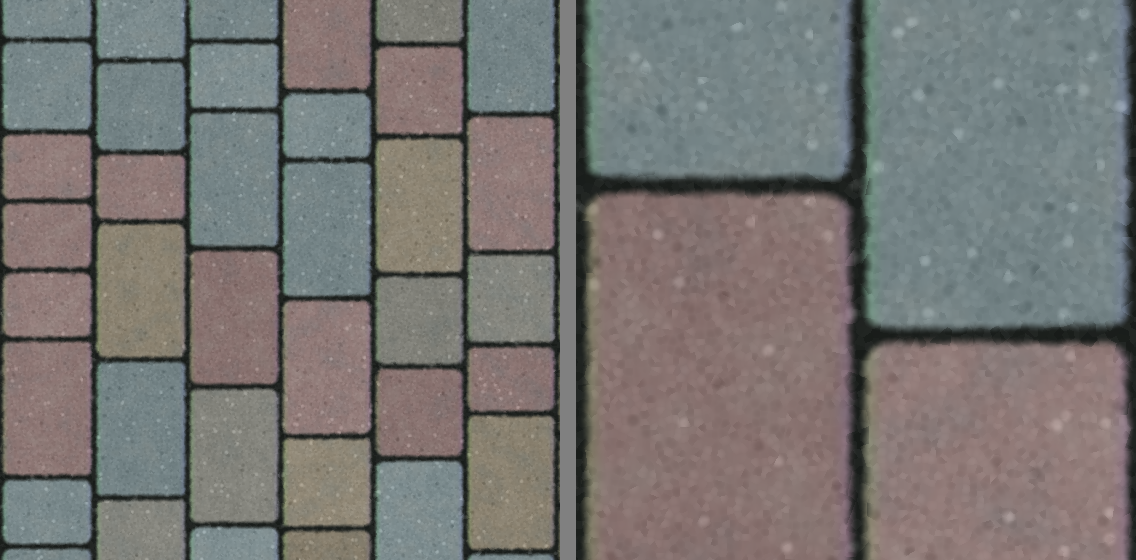
Left, the full canvas; right, a detail of the centre.
A WebGL 2 fragment shader for this texture:

```glsl
#version 300 es
precision highp float;
// Weathered paving: six columns of rounded stones in a few lengths and tints.
// Each column is stacked from the top with hashed lengths; a rounded-box distance
// shapes the dark joints, and cellular noise with layered sines adds the wear.

uniform vec2 u_resolution;
out vec4 outColor;

// Layout, in canvas units unless noted
const float COLUMNS = 5.93;         // columns across at the left side
const float COLUMN_SQUEEZE = 0.018; // columns narrow slightly to the right
const float COLUMN_WIDTH = 0.1656;
const float UNIT = 0.0411;          // stone lengths are whole multiples of this
const float FIRST_JOINT[7] = float[7](1.74, 2.63, 1.80, 3.96, 1.93, 4.97, 3.0); // in units
const float CORNER = 0.017;
const float JOINT_CORE = 0.0012;    // half width of the darkest line
const float JOINT_SOFT = 0.0085;    // where the worn edge meets the stone face
const float EDGE_WEAR = 0.0013;
const float GRAIN = 0.075;

// Colours
const vec3 BLUE_GREY = vec3(0.475, 0.535, 0.545);
const vec3 DUSTY_RED = vec3(0.550, 0.460, 0.450);
const vec3 WARM_GREY = vec3(0.500, 0.500, 0.470);
const vec3 BUFF = vec3(0.550, 0.515, 0.445);
const vec3 JOINT = vec3(0.115, 0.130, 0.120);
const vec3 LEFT_FRINGE = vec3(-0.03, 0.045, -0.035);
const vec3 RIGHT_FRINGE = vec3(-0.01, -0.02, 0.05);

float hash(vec2 p) {
  vec3 q = fract(p.xyx * vec3(0.1031, 0.1030, 0.0973));
  q += dot(q, q.yzx + 33.33);
  return fract((q.x + q.y) * q.z);
}

// Nearest feature distance and that cell's random value
vec2 cellular(vec2 p) {
  vec2 cell = floor(p);
  vec2 nearest = vec2(9.0, 0.0);
  for (int y = -1; y <= 1; y++)
    for (int x = -1; x <= 1; x++) {
      vec2 id = cell + vec2(x, y);
      vec2 feature = id + vec2(hash(id + 7.3), hash(id + 51.7));
      float d = distance(p, feature);
      if (d < nearest.x) nearest = vec2(d, hash(id + 93.1));
    }
  return nearest;
}

// Smooth blotches from warped sines, about -1 to 1
float layeredSines(vec2 p) {
  float sum = 0.0, weight = 0.5;
  for (int i = 0; i < 4; i++) {
    sum += weight * sin(p.x + 1.7 * sin(p.y)) * cos(p.y + 1.3 * sin(0.8 * p.x));
    p = mat2(1.5, 1.1, -1.1, 1.5) * p + 2.3;
    weight *= 0.6;
  }
  return sum;
}

float roundedBox(vec2 p, vec2 halfSize, float radius) {
  vec2 q = abs(p) - halfSize + radius;
  return length(max(q, 0.0)) + min(max(q.x, q.y), 0.0) - radius;
}

float stoneLength(vec2 id) {
  float h = hash(id * 3.1 + 17.0);
  return h < 0.25 ? 3.0 : h < 0.62 ? 4.0 : 6.0;
}

vec3 stoneTint(float h) {
  return h < 0.38 ? BLUE_GREY : h < 0.69 ? DUSTY_RED : h < 0.89 ? WARM_GREY : BUFF;
}

void main() {
  vec2 uv = gl_FragCoord.xy / u_resolution;
  float pixel = 1.0 / min(u_resolution.x, u_resolution.y);

  // Find the column, then walk down its stack to the current stone
  float across = uv.x * COLUMNS * (1.0 + COLUMN_SQUEEZE * uv.x);
  float column = floor(across);
  float down = (1.0 - uv.y) / UNIT;
  float span = 6.0;
  float top = FIRST_JOINT[int(clamp(column, 0.0, 6.0))] - span;
  vec2 id = vec2(column, 0.0);
  for (int i = 1; i < 12; i++) {
    if (down < top + span) break;
    top += span;
    id.y = float(i);
    span = stoneLength(id);
  }
  vec2 local = vec2((fract(across) - 0.5) * COLUMN_WIDTH, (top + 0.5 * span - down) * UNIT);
  vec2 halfSize = 0.5 * vec2(COLUMN_WIDTH, span * UNIT);

  // Worn outline: inset is the depth inside the stone
  vec2 chips = cellular(uv * 95.0);
  float wear = EDGE_WEAR * (layeredSines(uv * 130.0) + 1.4 * (chips.y - 0.5));
  float radius = CORNER * (0.75 + 0.5 * hash(id + 29.0));
  float inset = -roundedBox(local, halfSize, radius) + wear;
  float face = smoothstep(JOINT_CORE - pixel * 0.5, JOINT_SOFT + pixel * 0.5, inset);

  // Stone colour, with stains shifting hue and brightness
  float stain = layeredSines(uv * 34.0 + 11.0 * id);
  vec3 color = stoneTint(hash(id * 5.7 + 3.0));
  color = mix(color, stain > 0.0 ? WARM_GREY : BLUE_GREY, 0.3 * abs(stain));
  color += 0.05 * (hash(id + 71.0) - 0.5) + 0.025 * stain;
  color += 0.012 * layeredSines(uv * vec2(150.0, 28.0));

  // Fine grain, pale specks and small pits
  vec2 grain = cellular(uv * 210.0);
  color += GRAIN * (grain.y - 0.5) * smoothstep(1.0, 0.1, grain.x);
  float dotMask = smoothstep(0.5, 0.1, chips.x);
  color += dotMask * (0.10 * step(0.95, chips.y) - 0.07 * step(chips.y, 0.04));

  // Tinted rims on the upright edges, then the joints
  float rim = smoothstep(0.017, 0.004, halfSize.x - abs(local.x));
  color += rim * (local.x < 0.0 ? LEFT_FRINGE : RIGHT_FRINGE);
  vec3 joint = JOINT + 0.05 * (grain.y - 0.5) + 0.09 * step(0.9, chips.y) * dotMask;
  outColor = vec4(mix(joint, color, face), 1.0);
}
```
